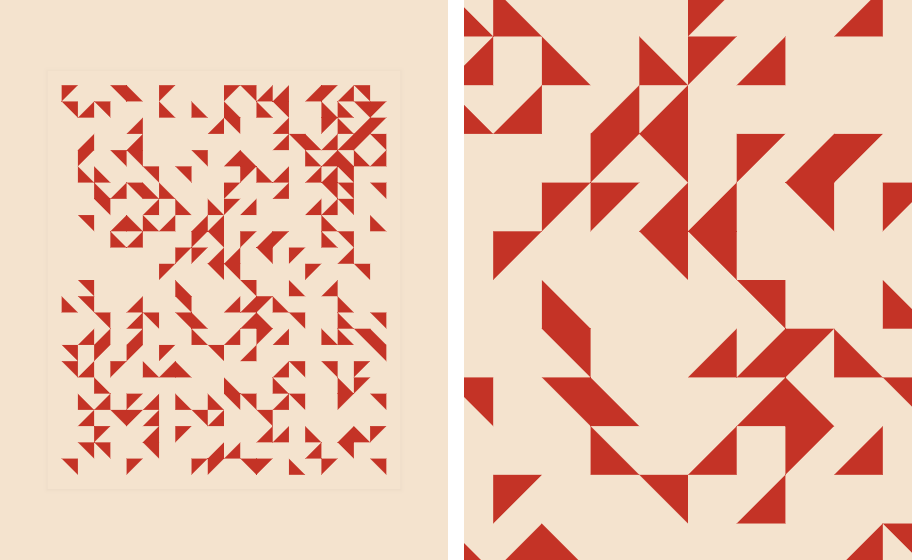
Left: the whole. Right: its middle third, enlarged.
This pattern is drawn by a WebGL 2 fragment shader. Its source:

```glsl
#version 300 es
precision highp float;
// A cream sheet with a faint shadow carries a 20 by 24 grid of red triangles.
// An integer hash decides which cells are filled and which corner each
// right triangle sits in; coverage is summed over neighbours to avoid seams.

uniform vec2 u_resolution;
out vec4 fragColor;

const vec2 GRID = vec2(20.0, 24.0);

// Integer hash giving two independent values in 0..1.
vec2 hash2(vec2 cell) {
    uvec2 v = uvec2(ivec2(cell) + 64) * 1664525u + 1013904223u;
    v.x += v.y * 1664525u;
    v.y += v.x * 1664525u;
    v ^= v >> 16u;
    v.x += v.y * 1664525u;
    v.y += v.x * 1664525u;
    v ^= v >> 16u;
    return vec2(v >> 8u) / 16777216.0;
}

float boxDistance(vec2 p, vec2 halfSize) {
    vec2 d = abs(p) - halfSize;
    return length(max(d, 0.0)) + min(max(d.x, d.y), 0.0);
}

// Half of a unit square, cut along the diagonal; facing picks the corner.
float triangleDistance(vec2 p, vec2 facing) {
    vec2 side = abs(p) - 0.5;
    float diagonal = -dot(p, facing) * 0.7071;
    return max(max(side.x, side.y), diagonal);
}

float triangleCoverage(vec2 g, vec2 cell, float pixel) {
    bool outside = any(lessThan(cell, vec2(0.0))) ||
                   any(greaterThanEqual(cell, GRID));
    vec2 rnd = hash2(cell);
    if (outside || rnd.x > 0.425) return 0.0;

    float corner = floor(rnd.y * 4.0);
    vec2 facing = vec2(mod(corner, 2.0), floor(corner / 2.0)) * 2.0 - 1.0;
    float d = triangleDistance(g - cell - 0.5, facing);
    return clamp(0.5 - d / pixel, 0.0, 1.0);
}

void main() {
    // Centred coordinates, one unit per canvas height.
    vec2 p = (gl_FragCoord.xy - 0.5 * u_resolution) / u_resolution.y;
    float cellSize = 0.02899;
    float pixel = 1.0 / (u_resolution.y * cellSize);

    vec3 cream = vec3(0.957, 0.890, 0.808);
    vec3 red = vec3(0.769, 0.200, 0.149);

    // Soft shadow just outside the sheet, dropped slightly downwards.
    vec2 sheet = vec2(0.3151, 0.3737);
    float outsideSheet = smoothstep(-0.0007, 0.0007, boxDistance(p, sheet));
    float fall = max(boxDistance(p + vec2(0.0, 0.0007), sheet), 0.0);
    float shadow = 0.03 * exp(-fall / 0.0028) * outsideSheet;
    vec3 color = cream * (1.0 - shadow);

    // Triangles of this cell and its neighbours.
    vec2 g = p / cellSize + 0.5 * GRID;
    float ink = 0.0;
    for (int y = -1; y <= 1; y++) {
        for (int x = -1; x <= 1; x++) {
            ink += triangleCoverage(g, floor(g) + vec2(x, y), pixel);
        }
    }

    fragColor = vec4(mix(color, red, min(ink, 1.0)), 1.0);
}
```
